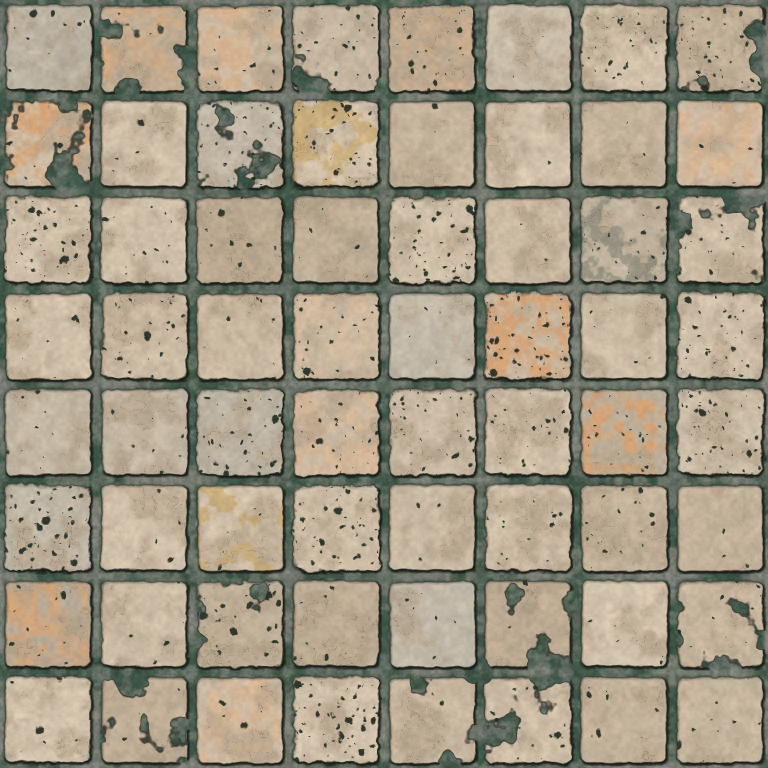
A WebGL 2 fragment shader for this texture:

```glsl
#version 300 es
precision highp float;
precision highp int;
// Tumbled travertine mosaic: an 8 x 8 grid of worn square stones in green grout.
// Each stone is a rounded box with a noisy rim, random tint, pits and cavities;
// all noise lattices wrap on whole cells, so the canvas tiles without a seam.

#define TILES 8.0
#define HALF_SIZE 0.440
#define CORNER 0.065
#define CHIPPING 0.055
#define PIT_DENSITY 0.24
#define CAVITY_SHARE 0.17
#define SHADOW_WIDTH 0.036
#define BEIGE vec3(0.815, 0.750, 0.660)
#define TAN vec3(0.69, 0.62, 0.525)
#define ORANGE vec3(0.80, 0.60, 0.42)
#define GREEN vec3(0.23, 0.32, 0.265)
#define DARK vec3(0.10, 0.115, 0.095)

uniform vec2 u_resolution;
out vec4 fragColor;

// Integer hash: two random values per lattice cell
vec2 hash2(vec2 cell, float seed) {
  uvec2 v = uvec2(cell + seed * 977.0);
  v = v * 1664525u + 12345u;
  v.x += v.y * 1664525u;
  v.y += v.x * 1664525u;
  v ^= v >> 16u;
  v.x += v.y * 1664525u;
  v.y += v.x * 1664525u;
  v ^= v >> 16u;
  return vec2(v & 0xffffu) / 65535.0;
}

// Wraps a lattice cell; the half step keeps mod clear of rounding errors
vec2 wrap(vec2 cell, float period) {
  return floor(mod(cell + 0.5, period));
}

float noise(vec2 x, float period, float seed) {
  vec2 i = floor(x), f = fract(x);
  f = f * f * (3.0 - 2.0 * f);
  vec2 a = wrap(i, period), b = wrap(i + 1.0, period);
  return mix(mix(hash2(a, seed).x, hash2(vec2(b.x, a.y), seed).x, f.x),
             mix(hash2(vec2(a.x, b.y), seed).x, hash2(b, seed).x, f.x), f.y);
}

float fbm(vec2 p, float freq, float seed) {
  float sum = 0.0, amp = 0.533;
  for (int i = 0; i < 4; i++) {
    sum += amp * noise(p * freq, TILES * freq, seed + float(i));
    freq *= 2.0;
    amp *= 0.5;
  }
  return sum;
}

float roundedBox(vec2 p) {
  vec2 q = abs(p) - HALF_SIZE + CORNER;
  return length(max(q, 0.0)) + min(max(q.x, q.y), 0.0) - CORNER;
}

// Distance to the nearest of the scattered oval pits
float pitDistance(vec2 p, float perTile, float density, float seed) {
  vec2 q = p * perTile, base = floor(q);
  float nearest = 1.0;
  for (int k = 0; k < 9; k++) {
    vec2 cell = base + vec2(k % 3 - 1, k / 3 - 1);
    vec2 wrapped = wrap(cell, TILES * perTile);
    vec2 shape = hash2(wrapped, seed + 1.0);
    if (shape.x >= density) continue;
    float angle = shape.y * 6.283, c = cos(angle), s = sin(angle);
    vec2 offset = mat2(c, s, -s, c) * (q - cell - hash2(wrapped, seed));
    offset.x *= 1.0 + 0.8 * shape.y;
    float size = shape.x / density;
    nearest = min(nearest, length(offset) - mix(0.08, 0.42, size * size));
  }
  return nearest / perTile;
}

void main() {
  vec2 p = gl_FragCoord.xy / u_resolution * TILES;
  vec2 cell = floor(p), local = fract(p) - 0.5;
  float soft = max(TILES / u_resolution.y, 0.011);
  vec2 tint = hash2(cell, 40.0), wear = hash2(cell, 41.0);
  vec2 kind = hash2(cell, 42.0), shift = hash2(cell, 43.0);
  float edge = max(abs(local.x), abs(local.y));

  // Each stone sits slightly shifted and turned
  vec2 f = local - (shift - 0.5) * 0.014;
  f += (shift.y - 0.5) * 0.03 * vec2(-f.y, f.x);

  float broad = fbm(p, 3.0, 1.0), medium = fbm(p, 9.0, 6.0), fine = fbm(p, 24.0, 11.0);

  // Stone outline with chipped rim, and cavities that favour the edges
  float rim = (medium - 0.5) * CHIPPING * (0.5 + wear.x);
  float cavity = (broad + 0.13 * smoothstep(0.1, 0.45, edge) - 0.70) * 0.35
               + (medium - 0.5) * 0.02;
  if (wear.y > CAVITY_SHARE) cavity = -1.0;
  float stoneDist = max(roundedBox(f) + rim, cavity);
  float shadowDist = max(roundedBox(f - vec2(0.010, -0.013)) + rim, cavity * 2.5);

  // Stone colour: tint per tile, cloudy mottling, a few patchy stones
  float cloud = fbm(p, 4.0, 16.0);
  vec3 stone = mix(BEIGE, TAN, 0.75 * tint.x * tint.x);
  stone = mix(stone, vec3(0.71, 0.69, 0.64), 0.7 * smoothstep(0.7, 0.95, tint.y));
  stone = mix(stone, ORANGE, smoothstep(0.82, 1.0, kind.x) * smoothstep(0.25, 0.75, medium));
  stone = mix(stone, TAN, 0.65 * smoothstep(0.42, 0.72, cloud));
  vec3 patchTint = mix(vec3(0.77, 0.65, 0.42), vec3(0.53, 0.53, 0.47), step(0.4, tint.x));
  stone = mix(stone, patchTint, step(0.92, kind.y) * 0.7 * smoothstep(0.49, 0.58, fbm(p, 5.0, 21.0)));
  float vein = smoothstep(0.025, 0.0, abs(medium - 0.5)) * smoothstep(0.5, 0.7, cloud);
  stone *= (0.88 + 0.14 * medium + 0.13 * fine) * (1.0 - 0.14 * vein);
  stone *= mix(0.80, 1.0, smoothstep(0.0, 0.028, -shadowDist + 0.01));

  // Pits, more of them on some stones
  float density = PIT_DENSITY * wear.x * wear.x + 0.012;
  vec2 warped = p + (vec2(medium, fine) - 0.5) * 0.05;
  float pits = min(pitDistance(warped, 9.0, density, 30.0),
                   pitDistance(warped, 16.0, density * 0.7, 33.0));
  stone = mix(DARK * 1.9, stone, smoothstep(-soft, soft, pits));

  // Grout: green with dusty grey wear, shaded next to the stones only
  vec3 grout = mix(GREEN, vec3(0.38, 0.42, 0.38), smoothstep(0.35, 0.68, medium));
  float dust = smoothstep(0.45, 0.62, fbm(p, 2.0, 26.0)) * smoothstep(0.43, 0.49, edge);
  grout = mix(grout, vec3(0.50, 0.50, 0.47), 0.75 * dust);
  grout *= 0.82 + 0.44 * fine;
  float shade = 1.0 - smoothstep(-0.004, SHADOW_WIDTH, shadowDist);
  grout = mix(grout, DARK, shade * (1.0 - smoothstep(0.475, 0.497, edge)));

  vec3 color = mix(stone, grout, smoothstep(-soft, soft, stoneDist));
  fragColor = vec4(color, 1.0);
}
```
